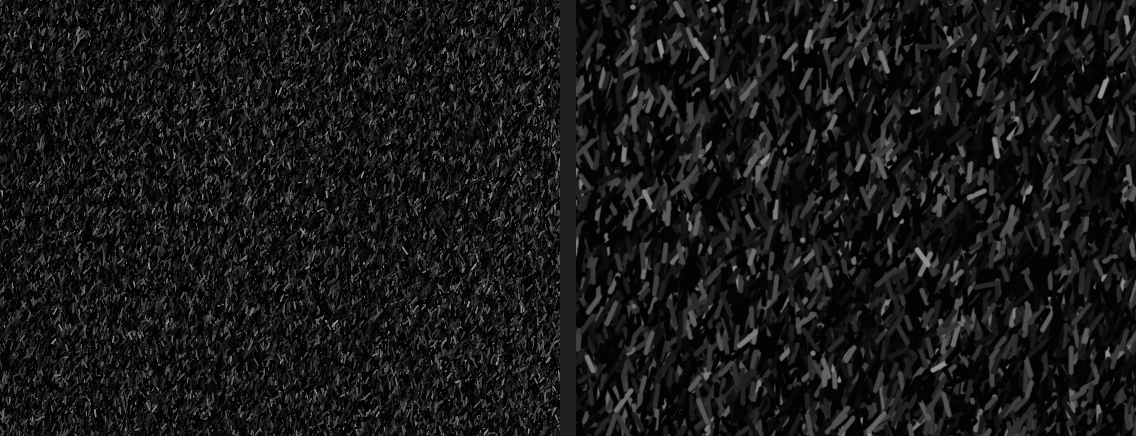
Left: the whole. Right: its middle third, enlarged.
Write a WebGL 1 fragment shader that draws this texture.

```glsl
precision highp float;
// Black napped cloth: short, mostly upright fibres packed over a dark ground.
// Layers of jittered cells each lay down one bent-free capsule per cell, toned
// by a skewed random grey and by faint wavering rows; rare lint specks on top.

uniform vec2 u_resolution;

vec3 hash3(vec2 cell) {
  vec3 q = vec3(dot(cell, vec2(127.1, 311.7)),
                dot(cell, vec2(269.5, 183.3)),
                dot(cell, vec2(419.2, 371.9)));
  return fract(sin(q) * 43758.55);
}

float capsule(vec2 p, vec2 halfAxis) {
  float t = clamp(dot(p, halfAxis) / dot(halfAxis, halfAxis), -1.0, 1.0);
  return length(p - halfAxis * t);
}

// Soft relief of the cloth: wavering rows broken into clumps, paler at right.
float weave(vec2 p) {
  float rows = sin(150.0 * p.y + 1.3 * sin(13.0 * p.x) + 1.1 * sin(31.0 * p.x + 9.0 * p.y));
  float clumps = sin(87.0 * p.x + 2.0 * sin(23.0 * p.y)) * sin(61.0 * p.y - 38.0 * p.x);
  return 0.95 + 0.17 * rows + 0.13 * clumps + 0.09 * p.x;
}

// Many near-black fibres, fewer grey ones and a thin bright tail.
float fibreTone(float rnd) {
  return 0.01 + 0.26 * rnd * rnd + 0.15 * pow(rnd, 12.0);
}

float fibreLayer(vec2 p, float layer, float below, float blur) {
  vec2 grid = vec2(92.0, 60.0);
  vec2 offset = hash3(vec2(layer, 7.0)).xy;
  vec2 home = floor(p * grid + offset);
  float tone = below;
  for (int j = -1; j <= 1; j++) {
    for (int i = -1; i <= 1; i++) {
      vec2 cell = home + vec2(float(i), float(j));
      vec3 place = hash3(cell + layer * 17.0);
      vec3 look = hash3(cell + layer * 17.0 + 53.7);
      vec2 centre = (cell + place.xy - offset) / grid;
      float lean = 0.12 + 1.5 * (place.z - 0.5) + 0.8 * pow(2.0 * look.z - 1.0, 5.0);
      vec2 halfAxis = mix(0.004, 0.0095, look.y) * vec2(sin(lean), cos(lean));
      float d = capsule(p - centre, halfAxis);
      float cover = 1.0 - smoothstep(0.0019 - blur, 0.0019 + blur, d);
      tone = mix(tone, fibreTone(look.x) * weave(centre), cover);
    }
  }
  return tone;
}

// Sparse pale dots of lint.
float lint(vec2 p, float blur) {
  vec2 cell = floor(p * 16.0);
  vec3 rnd = hash3(cell + 211.0);
  vec2 centre = (cell + 0.2 + 0.6 * rnd.xy) / 16.0;
  float dot1 = 1.0 - smoothstep(0.002 - blur, 0.002 + blur, length(p - centre));
  return dot1 * step(0.9, rnd.z);
}

void main() {
  vec2 p = gl_FragCoord.xy / u_resolution.y;
  float blur = max(0.0009, 0.5 / u_resolution.y);

  // Fibres, stacked from the ground up
  float tone = 0.02;
  for (int k = 0; k < 6; k++) {
    tone = fibreLayer(p, float(k) + 1.0, tone, blur);
  }

  // Crisp contrast, then lint
  tone = max(0.105 + 1.25 * (tone - 0.11), 0.012);
  tone = mix(tone, 0.6, 0.8 * lint(p, blur));
  gl_FragColor = vec4(vec3(tone), 1.0);
}
```
